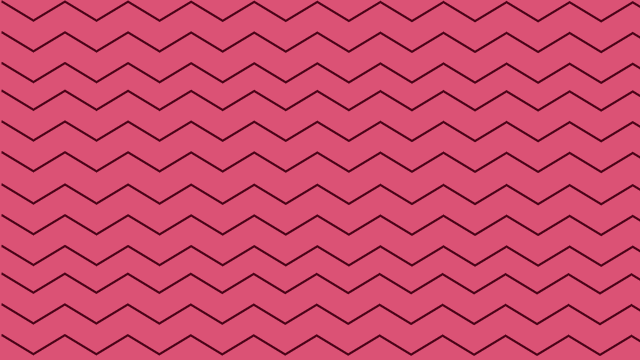
Write a WebGL 2 fragment shader that draws this pattern.

```glsl
#version 300 es
precision highp float;
// Twelve thin dark zigzag lines across a flat pink ground.
// Each row is a triangle wave with mitred corners; rows come in groups of
// three whose gaps alternate, and all sink slightly toward the right.

// Lengths are in canvas heights.
#define ROWS 12
#define WAVE_PERIOD 0.17523
#define WAVE_HEIGHT 0.0528
#define LINE_WIDTH 0.0060
#define ROW_PITCH 0.0854
#define GROUP_STEP 0.2477
#define GROUP_PAIR_STEP 0.5081
#define TOP_MARGIN 0.0042
#define LEFT_START 0.0042
#define FIRST_PEAK 0.0053
#define SINK_SLOPE 0.0013

uniform vec2 u_resolution;
out vec4 outColor;

const vec3 GROUND = vec3(0.86, 0.32, 0.46);
const vec3 INK = vec3(0.29, 0.01, 0.09);

// Depth of a row's first peak below the top edge.
float rowDepth(int row) {
    int group = row / 3;
    return TOP_MARGIN + float(row % 3) * ROW_PITCH
         + float(group % 2) * GROUP_STEP
         + float(group / 2) * GROUP_PAIR_STEP;
}

// Distance to a mitred zigzag whose peaks lie at depth 0.
float zigzagDistance(vec2 p, float period) {
    float fall = 1.0 - abs(2.0 * fract(p.x / period) - 1.0);
    float slope = 2.0 * WAVE_HEIGHT / period;
    return abs(p.y - WAVE_HEIGHT * fall) / sqrt(1.0 + slope * slope);
}

void main() {
    float pixel = 1.0 / u_resolution.y;
    vec2 p = gl_FragCoord.xy * pixel;
    p.y = 1.0 - p.y - SINK_SLOPE * p.x;   // depth below the top edge
    float wavX = p.x - FIRST_PEAK;

    // Nearest line; the last group is drawn slightly narrower.
    float nearest = 1.0;
    for (int row = 0; row < ROWS; row++) {
        float period = WAVE_PERIOD * (row / 3 == 3 ? 0.998 : 1.0);
        vec2 q = vec2(wavX, p.y - rowDepth(row));
        nearest = min(nearest, zigzagDistance(q, period));
    }

    // Antialiased stroke, cut off just inside the left edge.
    float stroke = clamp(0.5 + (0.5 * LINE_WIDTH - nearest) / pixel, 0.0, 1.0);
    stroke *= clamp(0.5 + (p.x - LEFT_START) / pixel, 0.0, 1.0);

    outColor = vec4(mix(GROUND, INK, stroke), 1.0);
}
```
